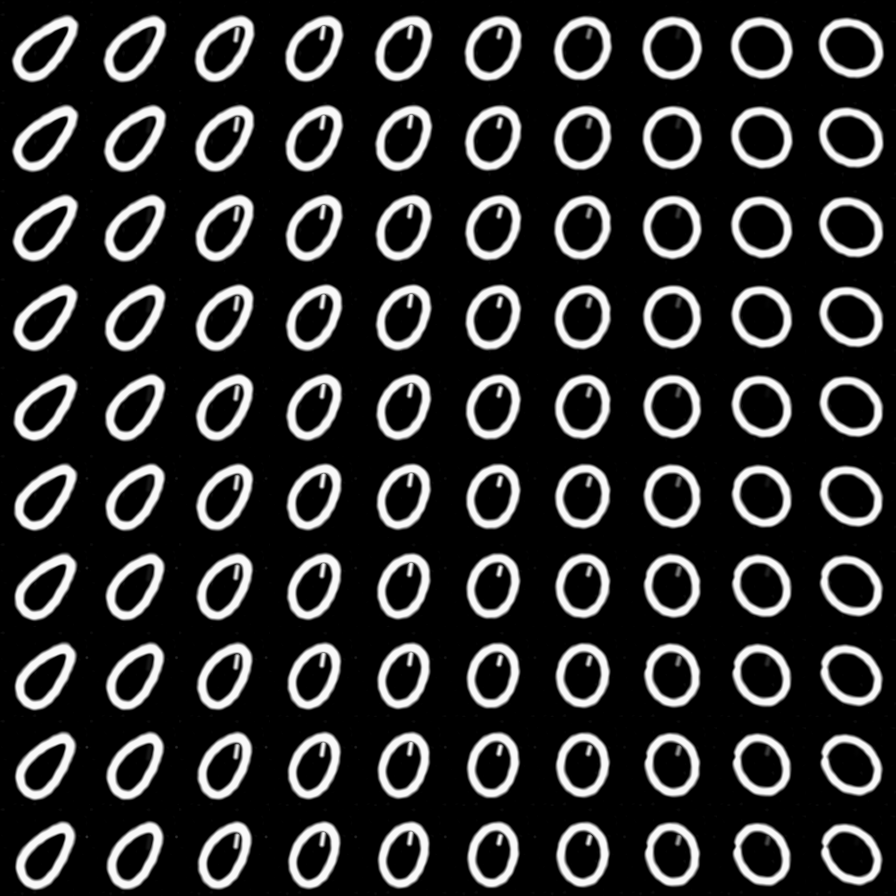
Write a three.js fragment shader that draws this pattern.

```glsl
// Ten by ten grid of soft white hand-drawn rings that morph from slanted leaf to round.
varying vec2 vUv;

const float CELLS = 10.0;
const vec3 PAPER = vec3(0.0);
const vec3 INK = vec3(0.975);
const float HALF_LINE_LEFT = 0.049;
const float HALF_LINE_RIGHT = 0.044;
const float CROWN_SWELL = 0.012;
const float SOFTNESS = 0.024;
const float TAPER = 0.9;
const float WOBBLE = 0.012;
const float WOBBLE_SCALE = 11.0;
const float SPUR_HALF_WIDTH = 0.024;
const float NICK_DEPTH = 0.028;
const float SPECK_LEVEL = 0.2;
const float GRAIN_LEVEL = 0.05;

vec2 hashGradient(vec2 p) {
  float a = 6.2832 * fract(sin(dot(p, vec2(127.1, 311.7))) * 4375.85);
  return vec2(cos(a), sin(a));
}

float gradientNoise(vec2 p) {
  vec2 i = floor(p), f = fract(p);
  vec2 u = f * f * (3.0 - 2.0 * f);
  vec2 e = vec2(1.0, 0.0);
  float low = mix(dot(hashGradient(i), f),
                  dot(hashGradient(i + e.xy), f - e.xy), u.x);
  float high = mix(dot(hashGradient(i + e.yx), f - e.yx),
                   dot(hashGradient(i + e.xx), f - e.xx), u.x);
  return mix(low, high, u.y);
}

float segmentDistance(vec2 p, vec2 a, vec2 b) {
  vec2 ab = b - a;
  return length(p - a - ab * clamp(dot(p - a, ab) / dot(ab, ab), 0.0, 1.0));
}

// Ellipse level: 1 on the outline. shape holds the squared extents xx, yy and the slant xy.
float ellipseLevel(vec2 p, vec3 shape, float taper) {
  vec2 axis = vec2(0.7071), side = vec2(-0.7071, 0.7071);
  float along = dot(p, axis);
  p = axis * along + side * dot(p, side) * (1.0 + taper * along);
  float det = shape.x * shape.y - shape.z * shape.z;
  float q = shape.y * p.x * p.x + shape.x * p.y * p.y - 2.0 * shape.z * p.x * p.y;
  return sqrt(max(q / det, 1e-5));
}

float outlineDistance(vec2 p, vec3 shape, float taper) {
  vec2 e = vec2(0.004, 0.0);
  vec2 slope = vec2(
    ellipseLevel(p + e.xy, shape, taper) - ellipseLevel(p - e.xy, shape, taper),
    ellipseLevel(p + e.yx, shape, taper) - ellipseLevel(p - e.yx, shape, taper)) / (2.0 * e.x);
  return abs(ellipseLevel(p, shape, taper) - 1.0) / max(length(slope), 0.5);
}

float softFill(float d) {
  return 1.0 - smoothstep(-SOFTNESS, SOFTNESS, d);
}

void main() {
  vec2 grid = vUv * CELLS;
  vec2 cell = clamp(floor(grid), 0.0, CELLS - 1.0);
  float t = cell.x / (CELLS - 1.0);
  float s = 1.0 - cell.y / (CELLS - 1.0);
  vec2 local = grid - cell - 0.5;
  vec2 p = local - vec2(0.018 * (1.0 - t), -0.036);

  // Ring: extents and slant drift across columns and down rows
  vec3 shape = vec3(0.0905 - 0.0928 * t + 0.1 * t * t,
                    0.0905 + 0.0331 * t - 0.0416 * t * t,
                    mix(0.0619, -0.0136, t));
  shape += s * vec3(-0.018 + 0.006 * t, 0.003, -0.0134 + 0.005 * t);
  float taper = TAPER * (1.0 - t) * (1.0 - t);
  float wobble = WOBBLE * gradientNoise(p * WOBBLE_SCALE + vec2(t, s) * 1.5);
  float crown = exp(-60.0 * dot(p - vec2(0.16, 0.27), p - vec2(0.16, 0.27)));
  vec2 nickOffset = (p - vec2(-0.31, 0.09)) * vec2(14.0, 28.0);
  float nick = s * s * smoothstep(0.6, 0.85, t) * exp(-dot(nickOffset, nickOffset));
  float halfLine = mix(HALF_LINE_LEFT, HALF_LINE_RIGHT, t)
                 + CROWN_SWELL * crown * (1.0 - t) - NICK_DEPTH * nick;
  float ink = softFill(outlineDistance(p, shape, taper) - halfLine + wobble);

  // Inner spur: hangs from the crown, then detaches and fades to the right
  float early = 1.0 - smoothstep(0.1, 0.45, t);
  vec2 tip = vec2(0.06, 0.125) + early * vec2(0.08, -0.05);
  vec2 root = tip + vec2(0.018, mix(0.12, 0.07, smoothstep(0.4, 0.6, t)));
  float strength = smoothstep(0.08, 0.25, t)
                 * (1.0 - smoothstep(0.5 + 0.1 * s, 0.85 + 0.2 * s, t));
  ink = max(ink, strength * softFill(segmentDistance(p, tip, root) - SPUR_HALF_WIDTH));

  // Faint specks and grain on the ground
  float speck = SPECK_LEVEL * s * (1.0 - t)
              * (1.0 - smoothstep(0.005, 0.025, length(local - vec2(0.47, 0.16))));
  float grain = GRAIN_LEVEL * smoothstep(0.4, 0.65, gradientNoise(local * 14.0 + cell * 0.2));
  ink = max(ink, max(speck, grain));

  gl_FragColor = vec4(mix(PAPER, INK, ink), 1.0);
}
```
